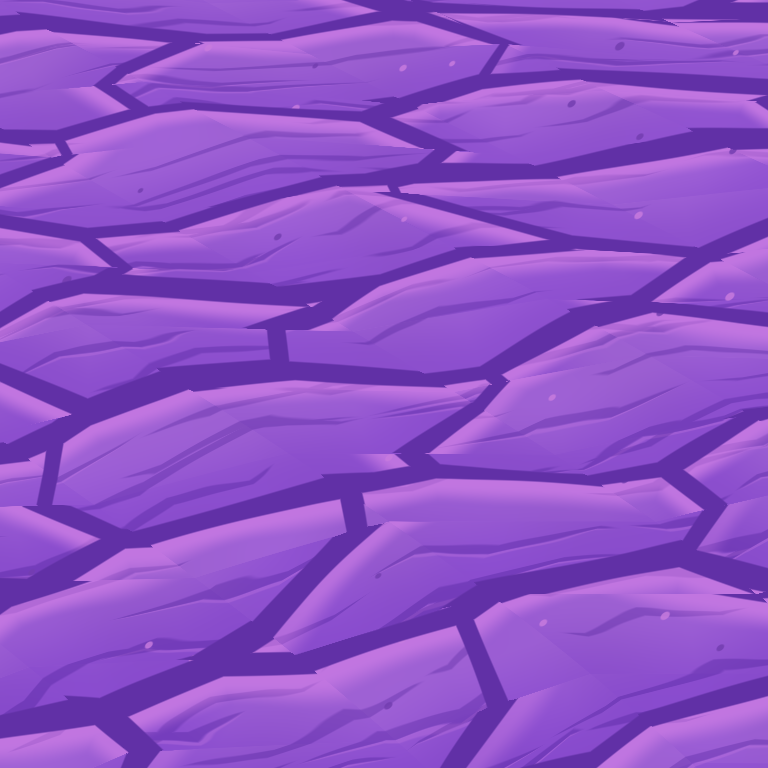
A three.js fragment shader for this texture:

```glsl
varying vec2 vUv;

const vec3 CRACK = vec3(0.38, 0.19, 0.65);
const vec3 STONE = vec3(0.62, 0.38, 0.83);
const vec3 DEEP = vec3(0.53, 0.29, 0.80);
const vec3 RIM = vec3(0.755, 0.46, 0.88);
const vec3 STREAK_TINT = vec3(0.84, 0.79, 0.91);
const vec3 SPECK_DARK = vec3(0.45, 0.24, 0.69);
const vec3 SPECK_LIGHT = vec3(0.78, 0.48, 0.87);
const float EDGE = 0.0014;           // half width of smoothed edges
const float COLUMNS = 2.05;          // slabs across the canvas
const float ROW_SCALE = 4.6;         // row count and its growth upward
const float ROW_GROWTH = 0.94;
const float TILT = 0.30;             // rise to the right, fading upward
const float KINK = 0.45;             // angular bends in the cracks
const vec2 JITTER = vec2(0.62, 0.48);
const float CRACK_LOW = 0.0145;      // half widths at bottom and top
const float CRACK_HIGH = 0.0085;
const float RIM_WIDTH = 0.036;
const float SHADE_DEPTH = 0.17;
const float STREAK_ROWS = 3.0;
const float STREAK_HALF = 0.10;
const float STREAK_SHARE = 0.5;
const float SPECK_GRID = 9.0;
const float SPECK_SHARE = 0.4;

float hash(vec2 p) {
  return fract(sin(dot(p, vec2(127.1, 311.7))) * 43758.55);
}

vec2 hash2(vec2 p) {
  return vec2(hash(p), hash(p + 19.7));
}

float gradientAt(vec2 corner, vec2 f) {
  float a = 6.2832 * hash(corner);
  return dot(vec2(cos(a), sin(a)), f);
}

float gradientNoise(vec2 p) {
  vec2 i = floor(p), f = fract(p), e = vec2(1.0, 0.0);
  vec2 u = f * f * (3.0 - 2.0 * f);
  return mix(mix(gradientAt(i, f), gradientAt(i + e, f - e), u.x),
             mix(gradientAt(i + e.yx, f - e.yx), gradientAt(i + 1.0, f - 1.0), u.x), u.y);
}

float zigzag(float x) { return abs(fract(x) - 0.5); }

// Canvas to slab space: tilted rows that get thinner upward
vec2 toSlab(vec2 p) {
  float y = p.y - TILT * (p.x - 0.5) * (1.0 - p.y);
  vec2 s = vec2(p.x * COLUMNS, ROW_SCALE * (exp(ROW_GROWTH * y) - 1.0));
  s.y += KINK * zigzag(s.x * 0.9 + s.y * 0.35);
  s.x += KINK * zigzag(s.y * 0.8 + s.x * 0.2);
  return s + vec2(3.0, 5.0);
}

vec2 slabCentre(vec2 id) {
  return id + vec2(0.5 + 0.5 * mod(id.y, 2.0), 0.5) + JITTER * (hash2(id) - 0.5);
}

// Tapered bent strokes: x is the dark stroke, y the light lip under it
vec2 streaks(vec2 s, float blur) {
  float row = floor(s.y);
  s.x += 5.0 * hash(vec2(row, 3.0));
  vec2 rnd = hash2(vec2(floor(s.x), row));
  float t = fract(s.x);
  float bend = 0.6 * (zigzag(t * 1.4 + rnd.y) - 0.25) + 0.12 * gradientNoise(s * 3.0);
  float offset = fract(s.y) - 0.5 - bend;
  float halfWidth = STREAK_HALF * 4.0 * t * (1.0 - t) * step(rnd.x, STREAK_SHARE);
  float fade = clamp(halfWidth / blur, 0.0, 1.0);
  float dark = smoothstep(-blur, blur, halfWidth - abs(offset));
  float lip = smoothstep(-blur, blur, 0.4 * halfWidth - abs(offset + 1.4 * halfWidth));
  return fade * vec2(dark, lip * (1.0 - dark) * step(0.4, rnd.y));
}

void main() {
  vec2 q = toSlab(vUv);
  vec2 stepX = (toSlab(vUv + vec2(0.001, 0.0)) - q) / 0.001;
  vec2 stepY = (toSlab(vUv + vec2(0.0, 0.001)) - q) / 0.001;

  // Nearest slab
  vec2 slab = floor(q);
  float best = 99.0;
  for (float j = -2.0; j <= 2.0; j++) for (float i = -2.0; i <= 2.0; i++) {
    vec2 id = floor(q) + vec2(i, j);
    vec2 r = slabCentre(id) - q;
    if (dot(r, r) < best) { best = dot(r, r); slab = id; }
  }

  // Distance to each border in canvas units, with rim above and shade below
  vec2 centre = slabCentre(slab);
  float crackHalf = mix(CRACK_LOW, CRACK_HIGH, vUv.y) * (1.0 + 0.6 * gradientNoise(vUv * 5.0));
  float rimWidth = RIM_WIDTH * mix(1.15, 0.7, vUv.y) * (1.0 + 0.6 * gradientNoise(vUv * 6.0 + 8.0));
  float shadeDepth = SHADE_DEPTH * mix(1.0, 0.4, vUv.y);
  float gap = 9.0, rim = 0.0, shade = 0.0;
  for (float j = -2.0; j <= 2.0; j++) for (float i = -2.0; i <= 2.0; i++) {
    if (i == 0.0 && j == 0.0) continue;
    vec2 id = slab + vec2(i, j);
    vec2 other = slabCentre(id);
    vec2 n = normalize(other - centre);
    vec2 slope = vec2(dot(stepX, n), dot(stepY, n));
    float up = slope.y / length(slope);
    float d = dot(0.5 * (centre + other) - q, n) / length(slope);
    d -= crackHalf * mix(0.65, 1.35, hash(slab + id)) * mix(0.7, 1.0, abs(up));
    gap = min(gap, d);
    rim = max(rim, smoothstep(rimWidth, 0.2 * rimWidth, d) * smoothstep(0.3, 0.85, up));
    shade = max(shade, smoothstep(shadeDepth, 0.0, d) * smoothstep(0.2, 0.85, -up));
  }

  vec3 color = mix(STONE, DEEP, shade * mix(1.0, 0.6, vUv.y));
  color *= 1.0 + 0.03 * gradientNoise(vUv * 7.0);
  color = mix(color, RIM, rim);

  // Two streak layers at different slopes, shifted per slab
  vec2 s = q + 7.0 * hash2(slab + 4.0);
  float blur = EDGE * STREAK_ROWS * stepY.y;
  vec2 marks = max(streaks(vec2(s.x * 1.4, (s.y - 0.38 * s.x) * STREAK_ROWS), blur),
                   streaks(vec2(s.x * 1.7, (s.y - 0.12 * s.x) * STREAK_ROWS + 9.3), blur));
  color = mix(color, RIM, 0.35 * marks.y);
  color *= mix(vec3(1.0), STREAK_TINT, marks.x * (1.0 - 0.5 * rim));

  // Sparse oval specks
  vec2 cell = floor(vUv * SPECK_GRID);
  vec2 rnd = hash2(cell + 31.0);
  vec2 v = (fract(vUv * SPECK_GRID) - 0.2 - 0.6 * hash2(cell + 57.0)) / SPECK_GRID;
  v.y = 1.25 * (v.y - 0.4 * v.x);
  float speck = smoothstep(EDGE, -EDGE, length(v) - mix(0.0035, 0.0065, rnd.y));
  vec3 speckColor = fract(rnd.y * 7.0) < 0.5 ? SPECK_DARK : SPECK_LIGHT;
  color = mix(color, speckColor, 0.85 * speck * step(rnd.x, SPECK_SHARE));

  gl_FragColor = vec4(mix(CRACK, color, smoothstep(-EDGE, EDGE, gap)), 1.0);
}
```
